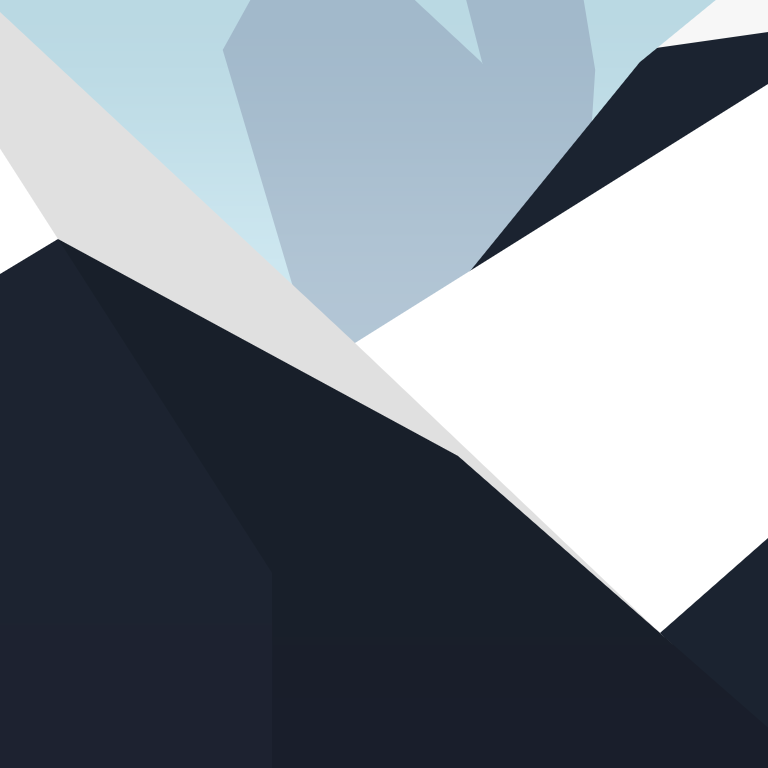
A Shadertoy shader for this background:

```glsl
// Flat-shaded snowy mountains crossing in a valley under a pale sky.
// Each facet is an intersection of half-planes, painted from back to front
// with edges smoothed over one pixel.

// Signed distance to the line a->b, positive on its right-hand side.
float rightOf(vec2 p, vec2 a, vec2 b) {
    vec2 dir = normalize(b - a);
    return dot(p - a, vec2(dir.y, -dir.x));
}

// Pixel coverage of a shape whose inside distance is d.
float cover(float d) {
    return clamp(d * min(iResolution.x, iResolution.y) + 0.5, 0.0, 1.0);
}

void mainImage(out vec4 fragColor, in vec2 fragCoord) {
    vec2 p = fragCoord / iResolution.xy;

    // Sky
    vec3 color = mix(vec3(0.81, 0.91, 0.945), vec3(0.73, 0.85, 0.89),
                     smoothstep(0.58, 1.0, p.y));

    // Distant hazy crag with a notch at the top
    float crag = min(rightOf(p, vec2(0.3815, 0.6263), vec2(0.290, 0.935)),
                     rightOf(p, vec2(0.290, 0.935), vec2(0.326, 1.0)));
    crag = min(crag, rightOf(p, vec2(0.760, 1.0), vec2(0.775, 0.909)));
    crag = min(crag, rightOf(p, vec2(0.775, 0.909), vec2(0.771, 0.846)));
    float outsideNotch = max(rightOf(p, vec2(0.540, 1.0), vec2(0.628, 0.918)),
                             rightOf(p, vec2(0.628, 0.918), vec2(0.607, 1.0)));
    vec3 haze = mix(vec3(0.70, 0.775, 0.835), vec3(0.635, 0.725, 0.795),
                    smoothstep(0.55, 1.0, p.y));
    color = mix(color, haze, cover(min(crag, outsideNotch)));

    // Right peak: dark rock under a snow cap
    vec3 rock = vec3(0.106, 0.139, 0.188);
    float peak = min(rightOf(p, vec2(0.612, 0.647), vec2(0.833, 0.919)),
                     rightOf(p, vec2(0.833, 0.919), vec2(0.932, 1.0)));
    float underCap = rightOf(p, vec2(0.854, 0.9375), vec2(1.0, 0.9583));
    color = mix(color, mix(vec3(0.97), rock, cover(underCap)), cover(peak));

    // Right snowfield and the rock at its foot
    float field = rightOf(p, vec2(0.4622, 0.5534), vec2(1.0, 0.8906));
    color = mix(color, vec3(1.0), cover(field));
    float foot = rightOf(p, vec2(0.8594, 0.1758), vec2(1.0, 0.2995));
    color = mix(color, rock, cover(foot));

    // Left mountain: one crease parts the lit side from the shaded side
    float crease = rightOf(p, vec2(0.0755, 0.6888), vec2(0.3542, 0.2539));
    float lit = cover(min(crease, 0.3542 - p.x));
    float ridge = min(rightOf(p, vec2(0.0, 0.9844), vec2(0.4622, 0.5534)),
                      rightOf(p, vec2(0.4622, 0.5534), vec2(0.8594, 0.1758)));
    color = mix(color, mix(vec3(0.88), vec3(1.0), lit), cover(ridge));

    // Rock below its snow line
    float snowLine = min(rightOf(p, vec2(0.0, 0.6432), vec2(0.0755, 0.6888)),
                         rightOf(p, vec2(0.0755, 0.6888), vec2(0.5964, 0.4063)));
    snowLine = min(snowLine, rightOf(p, vec2(0.5964, 0.4063), vec2(0.8594, 0.1758)));
    vec3 slope = mix(vec3(0.094, 0.123, 0.165), vec3(0.110, 0.138, 0.188), lit);
    slope += vec3(0.004, -0.006, 0.002) * smoothstep(0.35, 0.0, p.y);
    color = mix(color, slope, cover(snowLine));

    fragColor = vec4(color, 1.0);
}
```
